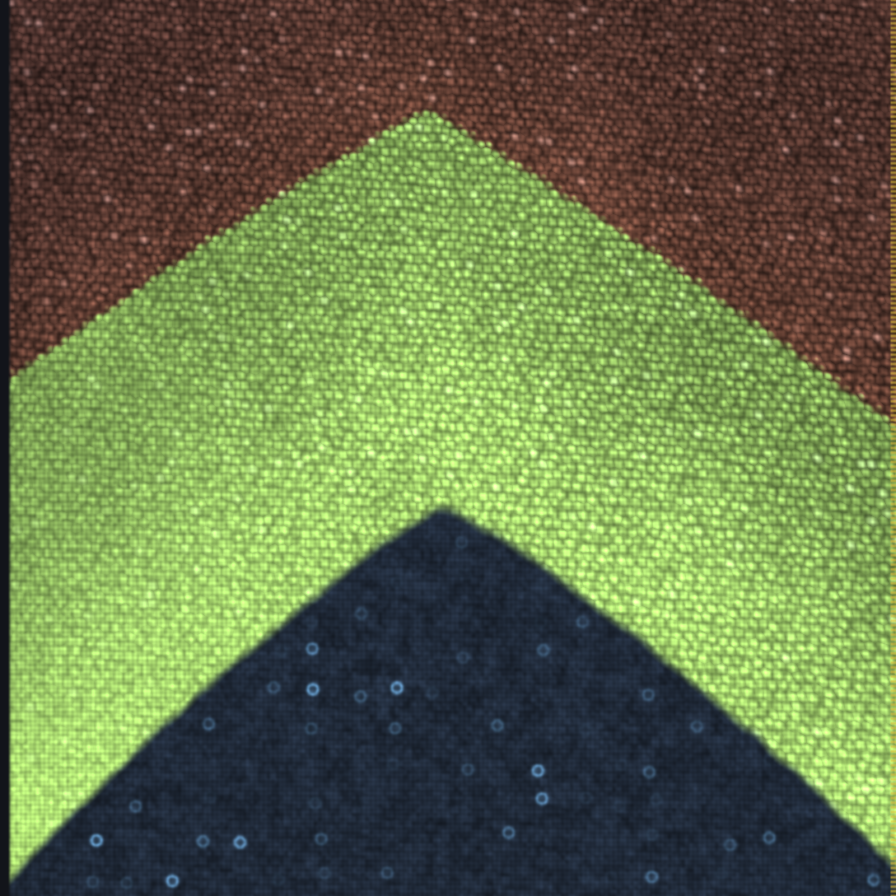
Give the GLSL for this texture, as a Shadertoy shader.

```glsl
// Close view of woven cloth: a bright green chevron between brown and navy fields.
// Two softly curved roof lines split the fields; a jittered brick lattice of
// glossy threads, scattered ring glints and a faint scan grid add the texture.

const vec2 OUTER_APEX = vec2(0.475, 0.876);
const vec2 INNER_APEX = vec2(0.495, 0.433);
const vec2 OUTER_SLOPE = vec2(0.58, 0.60);   // left, right
const vec2 INNER_SLOPE = vec2(0.71, 0.64);
const float OUTER_BEND = 0.15;
const float INNER_BEND = 0.36;
const float OUTER_SOFT = 0.007;
const float INNER_SOFT = 0.010;
const float THREADS = 76.0;
const float GLINT_CELLS = 24.0;
const float SCAN_LINES = 192.0;
const float BORDER = 0.011;
const float STRIPE = 0.994;

const vec3 BROWN_DARK = vec3(0.285, 0.185, 0.170);
const vec3 BROWN_WARM = vec3(0.425, 0.270, 0.215);
const vec3 GREEN_DEEP = vec3(0.520, 0.670, 0.345);
const vec3 GREEN_LIT = vec3(0.685, 0.875, 0.450);
const vec3 NAVY = vec3(0.125, 0.165, 0.225);
const vec3 GLINT = vec3(0.22, 0.36, 0.46);
const vec3 FRAME = vec3(0.07, 0.08, 0.10);
const vec3 YELLOW = vec3(0.85, 0.72, 0.22);

float hash(vec2 p) {
    vec3 q = fract(p.xyx * vec3(0.1031, 0.1030, 0.0973));
    q += dot(q, q.yzx + 33.33);
    return fract((q.x + q.y) * q.z);
}

float noise(vec2 p) {
    vec2 i = floor(p), f = fract(p);
    f = f * f * (3.0 - 2.0 * f);
    return mix(mix(hash(i), hash(i + vec2(1, 0)), f.x),
               mix(hash(i + vec2(0, 1)), hash(i + vec2(1, 1)), f.x), f.y);
}

// Height above a rounded, slightly bowed roof line
float roof(vec2 p, vec2 apex, vec2 slope, float bend, float radius) {
    float dx = p.x - apex.x;
    float d = sqrt(dx * dx + radius * radius) - radius;
    return p.y - apex.y + d * (dx < 0.0 ? slope.x : slope.y) + bend * d * d;
}

// Thread heads on a brick lattice: x = brightness, y = rare sparkle
vec2 weave(vec2 p) {
    vec2 result = vec2(0.0);
    float row = floor(p.y);
    for (int j = -1; j <= 1; j++) {
        float r = row + float(j);
        float shift = 0.5 * mod(r, 2.0);
        float column = floor(p.x - shift);
        for (int i = -1; i <= 1; i++) {
            vec2 id = vec2(column + float(i), r);
            vec2 jitter = vec2(hash(id + 7.3), hash(id + 41.7)) - 0.5;
            vec2 d = p - id - vec2(0.5 + shift, 0.5) - 0.38 * jitter;
            float h = hash(id + 13.1);
            float spot = exp(-dot(d, d) * 5.5);
            result = max(result, spot * vec2(0.55 + 0.5 * h, smoothstep(0.93, 1.0, h)));
        }
    }
    return result;
}

// Small out-of-focus rings, one possible per cell
float glints(vec2 p) {
    vec2 id = floor(p);
    vec2 center = 0.3 + 0.4 * vec2(hash(id + 3.7), hash(id + 29.2));
    float r = length(fract(p) - center);
    float ring = exp(-pow((r - 0.13) / 0.06, 2.0)) + 0.3 * exp(-r * r * 60.0);
    return ring * pow(hash(id + 71.9), 5.0);
}

void mainImage(out vec4 fragColor, in vec2 fragCoord) {
    vec2 uv = fragCoord / iResolution.xy;

    // Threads shrink toward the top and tilt down to the right
    vec2 cloth = vec2((uv.x - 0.5) * (1.0 + 0.30 * uv.y) + 0.08 * uv.y,
                      1.1 * uv.y + 0.16 * uv.y * uv.y + 0.14 * uv.x);
    cloth += 0.004 * (vec2(noise(uv * 18.0), noise(uv * 18.0 + 50.0)) - 0.5);
    vec2 thread = weave(cloth * THREADS);
    float grain = noise(uv * 210.0) - 0.5;
    float mottling = noise(uv * 9.0) - 0.5;

    // Field boundaries, roughened by the threads
    float outer = roof(uv, OUTER_APEX, OUTER_SLOPE, OUTER_BEND, 0.006);
    float inner = roof(uv, INNER_APEX, INNER_SLOPE, INNER_BEND, 0.014);
    outer += 0.010 * (0.42 - thread.x) + 0.005 * (noise(uv * 60.0) - 0.5);
    inner += 0.006 * (noise(uv * 45.0) - 0.5);

    // Brown field, warmer close to the chevron
    float warmth = clamp(exp(-max(outer, 0.0) * 6.0) * 0.75 + 0.25 * uv.x, 0.0, 1.0);
    vec3 brown = mix(BROWN_DARK, BROWN_WARM, warmth);
    brown *= 1.0 + 0.75 * (thread.x - 0.45) + 0.45 * grain + 0.15 * mottling;
    brown += thread.y * vec3(0.20, 0.19, 0.20);

    // Green chevron, brighter and blurrier toward its inner edge
    float lift = smoothstep(0.42, 0.03, inner);
    float focus = clamp(0.35 + 0.55 * uv.y + 0.40 * (uv.x - 0.4), 0.25, 0.95);
    vec3 green = mix(GREEN_DEEP, GREEN_LIT, lift);
    green *= 1.0 + 0.85 * focus * (thread.x - 0.45) + 0.24 * grain + 0.10 * mottling;
    green += thread.y * focus * vec3(0.12, 0.08, 0.20);

    // Navy field with a soft nap and ring glints
    float nap = noise(uv * 75.0) - 0.5;
    vec3 navy = NAVY * (1.0 + 0.35 * nap + 0.25 * grain + 0.25 * (thread.x - 0.45));
    navy += GLINT * glints(uv * GLINT_CELLS) * smoothstep(0.0, -0.06, inner);

    vec3 color = mix(green, brown, smoothstep(-OUTER_SOFT, OUTER_SOFT, outer));
    color = mix(navy, color, smoothstep(-INNER_SOFT, INNER_SOFT, inner));

    // Scan grid, side frame and stippled right stripe
    vec2 scan = cos(6.2832 * SCAN_LINES * uv);
    color *= 1.0 + 0.035 * (scan.x + scan.y);
    float px = 1.0 / iResolution.x;
    float stipple = 0.35 + 0.25 * scan.y;
    color = mix(color, YELLOW, stipple * smoothstep(-px, px, uv.x - STRIPE));
    color = mix(FRAME, color, smoothstep(-0.0015 - px, 0.0015 + px, uv.x - BORDER));
    fragColor = vec4(clamp(color, 0.0, 1.0), 1.0);
}
```
